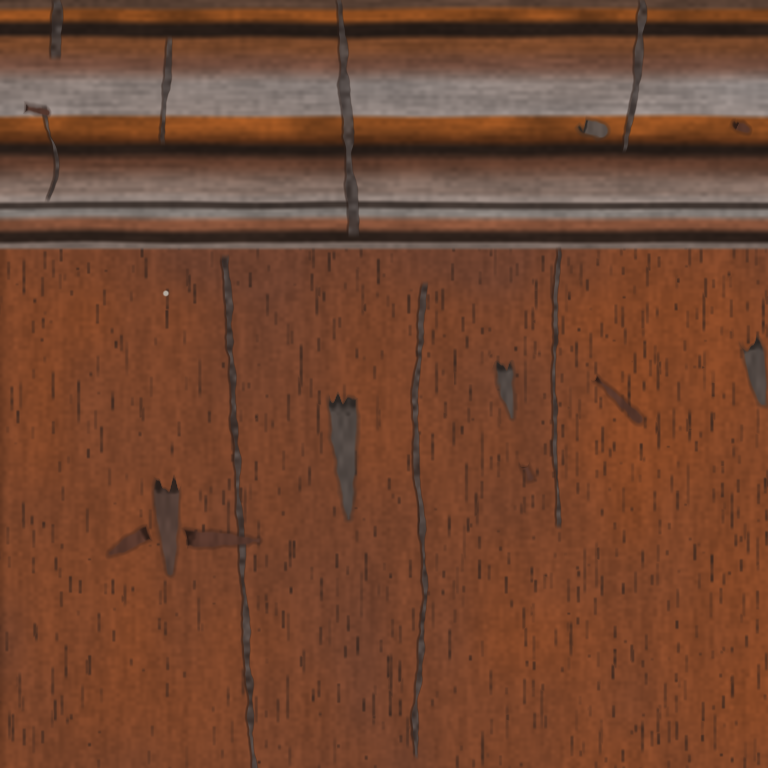
Reproduce this texture procedurally as a WebGL 2 fragment shader.

```glsl
#version 300 es
precision highp float;
// Distressed, varnished wood: a horizontal moulding above a flat panel.
// The moulding is a stack of colour ramps over height; the panel has stretched
// noise grain, cellular pores, wandering cracks and tapered gouges.
uniform vec2 u_resolution;
out vec4 fragColor;

float hash(vec2 p) {
  vec3 q = fract(p.xyx * vec3(0.1031, 0.103, 0.0973));
  q += dot(q, q.yzx + 33.33);
  return fract((q.x + q.y) * q.z);
}

float noise(vec2 p) {
  vec2 i = floor(p), f = fract(p);
  f = f * f * (3.0 - 2.0 * f);
  return mix(mix(hash(i), hash(i + vec2(1, 0)), f.x),
             mix(hash(i + vec2(0, 1)), hash(i + 1.0), f.x), f.y);
}

float span(float y, float a, float b) {
  return smoothstep(a - 0.006, a + 0.006, y) * smoothstep(b + 0.006, b - 0.006, y);
}

// Blend to the next colour of the profile between heights a and b.
void ramp(inout vec3 c, float y, float a, float b, vec3 next) {
  c = mix(c, next, smoothstep(a, b, y));
}

// Short vertical dashes, one candidate per jittered cell.
float pores(vec2 p, vec2 grid, float density) {
  vec2 g = p * grid;
  g.y += hash(vec2(floor(g.x), grid.x)) * 9.0;
  vec2 id = floor(g), f = fract(g);
  float halfLength = 0.08 + 0.36 * hash(id + 7.0);
  float dx = abs(f.x - 0.3 - 0.4 * hash(id + 3.0)) / grid.x;
  float body = smoothstep(halfLength, halfLength - 0.12, abs(f.y - 0.5));
  return step(hash(id + 19.0), density) * body * smoothstep(0.0034, 0.0004, dx)
       * (0.3 + 0.7 * hash(id + 5.0)) * (0.5 + 0.7 * noise(p * vec2(80.0, 140.0)));
}

// Filled split around the line x, kept between heights a and b.
void crack(inout vec3 c, vec2 p, float x, float a, float b, float width) {
  float wander = 0.001 * sin(p.y * 61.0 + x * 9.0) + 0.0016 * (noise(p.yy * 90.0) - 0.5);
  float w = width * (0.5 + 0.8 * noise(vec2(x * 9.0, p.y * 45.0)));
  float d = p.x - x - wander;
  float on = span(p.y, a, b);
  c = mix(c, vec3(0.17, 0.12, 0.10), 0.6 * on * smoothstep(w + 0.002, w - 0.001, abs(d + 0.001)));
  c = mix(c, vec3(0.29, 0.26, 0.25) + 0.2 * (noise(p * 130.0) - 0.5),
          0.75 * on * smoothstep(w, w - 0.002, abs(d)));
}

// Tapered dent from a to b with a flat, ragged, shadowed head.
void gouge(inout vec3 c, vec2 p, vec2 a, vec2 b, float ra, float rb, vec3 fill) {
  vec2 axis = b - a, q = p - a;
  float t = dot(q, axis) / dot(axis, axis), h = clamp(t, 0.0, 1.0);
  float d = length(q - axis * h) - mix(ra, rb, h * h);
  d += 0.004 * (noise(p * vec2(130.0, 70.0)) - 0.5);
  float ragged = 0.022 * noise(p * vec2(150.0, 35.0)) - 0.014;
  d = max(d, ragged - t * length(axis));
  float shade = mix(0.5, 1.0, smoothstep(-0.06, 0.08, t - 0.1 * noise(p * 150.0)));
  vec3 inside = fill * shade * (0.88 + 0.24 * noise(p * vec2(160.0, 60.0)));
  c = mix(c, fill * 0.6, 0.35 * smoothstep(0.005, 0.0, d));
  c = mix(c, inside, 0.92 * smoothstep(0.001, -0.003, d));
}

vec3 moulding(vec2 p) {
  float y = p.y + 0.003 * (noise(vec2(p.x * 9.0, p.y * 20.0)) - 0.5);
  float stain = noise(p * vec2(17.0, 45.0));
  vec3 orange = mix(vec3(0.43, 0.24, 0.11), vec3(0.57, 0.31, 0.13), stain);
  vec3 shadow = vec3(0.15, 0.11, 0.09);
  vec3 sheen = mix(vec3(0.56, 0.53, 0.52), vec3(0.51, 0.45, 0.42), noise(vec2(p.x * 4.0, y * 18.0)));
  vec3 c = vec3(0.34, 0.25, 0.20);
  ramp(c, y, 0.006, 0.016, orange);
  ramp(c, y, 0.022, 0.035, shadow);
  ramp(c, y, 0.043, 0.054, vec3(0.45, 0.27, 0.16));
  ramp(c, y, 0.058, 0.086, vec3(0.43, 0.29, 0.23));
  ramp(c, y, 0.082, 0.112, sheen);
  ramp(c, y, 0.135, 0.147, sheen * 1.05);
  ramp(c, y, 0.147, 0.156, orange * 1.04);
  ramp(c, y, 0.168, 0.186, vec3(0.33, 0.18, 0.09));
  ramp(c, y, 0.181, 0.193, shadow);
  ramp(c, y, 0.196, 0.211, vec3(0.36, 0.23, 0.17));
  ramp(c, y, 0.210, 0.244, vec3(0.49, 0.41, 0.37));
  ramp(c, y, 0.248, 0.259, vec3(0.56, 0.50, 0.47));
  ramp(c, y, 0.260, 0.266, vec3(0.24, 0.20, 0.18));
  ramp(c, y, 0.268, 0.275, vec3(0.50, 0.47, 0.45));
  ramp(c, y, 0.278, 0.290, vec3(0.50, 0.31, 0.22));
  ramp(c, y, 0.294, 0.306, shadow * 1.15);
  ramp(c, y, 0.312, 0.319, vec3(0.46, 0.40, 0.37));
  float streaks = noise(p * vec2(22.0, 190.0)) + noise(p * vec2(120.0, 150.0)) - 1.0;
  return c * (1.0 + 0.13 * streaks + 0.14 * (stain - 0.5));
}

vec3 panel(vec2 p) {
  float warmth = 0.38 + 0.85 * (noise(p * vec2(6.0, 3.5)) - 0.5) + 0.3 * (noise(p * vec2(17.0, 12.0)) - 0.5);
  warmth += 0.5 * smoothstep(0.5, 0.85, p.x) + 0.15 * smoothstep(0.22, 0.02, p.x);
  warmth -= 0.4 * smoothstep(0.42, 0.32, p.y);
  vec3 c = mix(vec3(0.42, 0.25, 0.178), vec3(0.525, 0.28, 0.15), clamp(warmth, 0.0, 1.0));
  float grain = noise(p * vec2(95.0, 9.0)) + noise(p * vec2(190.0, 65.0)) + noise(p * vec2(150.0, 190.0));
  c *= 1.0 + 0.10 * (grain - 1.5);
  c *= 0.86 + 0.14 * smoothstep(0.0, 0.012, p.x);
  float dashes = 0.0, density = 0.19 + 0.15 * smoothstep(0.4, 0.9, p.x);
  for (float i = 0.0; i < 3.0; i++)
    dashes = max(dashes, pores(p + i * 0.37, vec2(52.0 + 17.0 * i, 13.0 + 8.0 * i), density));
  return mix(c, vec3(0.22, 0.15, 0.12), 0.8 * dashes);
}

void main() {
  vec2 p = gl_FragCoord.xy / u_resolution;
  p.y = 1.0 - p.y; // height is measured down from the top
  vec3 c = mix(moulding(p), panel(p), smoothstep(0.321, 0.327, p.y));
  vec3 slate = vec3(0.31, 0.28, 0.265), bruise = vec3(0.33, 0.21, 0.17);

  // Splits across the moulding, then the long ones in the panel
  crack(c, p, 0.074, 0.0, 0.075, 0.007);
  crack(c, p, 0.066 + 0.008 * sin(p.y * 40.0 - 7.0), 0.14, 0.26, 0.003);
  crack(c, p, 0.222 - 0.08 * (p.y - 0.05), 0.05, 0.185, 0.0045);
  crack(c, p, 0.443 + 0.06 * p.y, 0.0, 0.305, 0.007);
  crack(c, p, 0.836 - 0.6 * p.y * p.y, 0.0, 0.195, 0.006);
  crack(c, p, 0.294 + 0.055 * (p.y - 0.335), 0.335, 1.02, 0.0048);
  crack(c, p, 0.547 - 0.006 * cos((p.y - 0.55) * 15.0), 0.37, 0.985, 0.0042);
  crack(c, p, 0.722 + 0.19 * pow(p.y - 0.5, 2.0), 0.325, 0.685, 0.0034);

  // Dents and gouges
  gouge(c, p, vec2(0.446, 0.523), vec2(0.454, 0.675), 0.018, 0.003, slate);
  gouge(c, p, vec2(0.655, 0.476), vec2(0.666, 0.543), 0.011, 0.003, slate);
  gouge(c, p, vec2(0.777, 0.493), vec2(0.832, 0.545), 0.004, 0.007, bruise);
  gouge(c, p, vec2(0.979, 0.450), vec2(0.993, 0.525), 0.014, 0.005, slate);
  gouge(c, p, vec2(0.245, 0.701), vec2(0.335, 0.704), 0.011, 0.003, bruise);
  gouge(c, p, vec2(0.190, 0.695), vec2(0.145, 0.720), 0.009, 0.005, bruise);
  gouge(c, p, vec2(0.217, 0.633), vec2(0.221, 0.745), 0.016, 0.004, mix(slate, bruise, 0.5));
  gouge(c, p, vec2(0.684, 0.607), vec2(0.691, 0.622), 0.005, 0.006, bruise);
  gouge(c, p, vec2(0.763, 0.165), vec2(0.782, 0.170), 0.011, 0.010, slate * 1.1);
  gouge(c, p, vec2(0.035, 0.141), vec2(0.062, 0.147), 0.005, 0.003, bruise);
  gouge(c, p, vec2(0.960, 0.164), vec2(0.970, 0.168), 0.007, 0.006, bruise);
  c = mix(c, vec3(0.7, 0.66, 0.62), smoothstep(0.005, 0.002, length(p - vec2(0.216, 0.382))));
  fragColor = vec4(c, 1.0);
}
```
